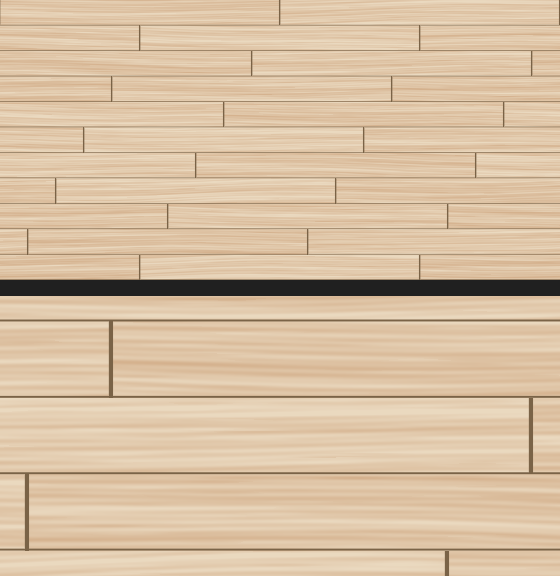
Top, the full canvas; bottom, a detail of the centre.
Reproduce this texture procedurally as a WebGL 2 fragment shader.

```glsl
#version 300 es
precision highp float;

uniform vec2 u_resolution;
out vec4 fragColor;

#define ROWS 11.0
#define COLUMNS 2.0
#define SEAM_WIDTH 0.0023
#define JOINT_WIDTH 0.0050
#define GRAIN_STRENGTH 0.29
#define PLANK_VARIATION 0.70
#define FIBRE_STRENGTH 0.50
#define FIBRE_SIZE vec2(0.13, 0.0065)
#define PALE_WOOD vec3(0.897, 0.812, 0.703)
#define TAN_WOOD vec3(0.863, 0.750, 0.625)
#define GAP_COLOR vec3(0.48, 0.39, 0.28)

float hash(vec2 p) {
    return fract(sin(dot(p, vec2(127.1, 311.7))) * 4375.85);
}

// Layered sines, long in x and fine in y, bent by slow waves
float grain(vec2 p, float seed) {
    p.y += (seed - 0.5) * 0.04 * p.x + 0.004 * sin(5.0 * p.x + 40.0 * seed);
    float sum = 0.0;
    float frequency = 90.0;
    for (int i = 0; i < 5; i++) {
        float layer = float(i);
        float phase = 6.283 * hash(vec2(seed * 19.0, layer));
        float bend = sin(p.x * (2.5 + 1.7 * layer) + phase * 2.0 + 30.0 * p.y);
        sum += sin(p.y * frequency + phase + 1.3 * bend);
        frequency *= 1.7;
    }
    return sum;
}

// Stretched cellular noise: sparse light and dark fibres
float fibres(vec2 p, float seed) {
    vec2 q = p / FIBRE_SIZE;
    vec2 cell = floor(q);
    float nearest = 4.0;
    float tone = 0.0;
    for (int y = -1; y <= 1; y++) {
        for (int x = -1; x <= 1; x++) {
            vec2 id = cell + vec2(x, y);
            vec2 key = id + seed * 57.0;
            vec2 point = id + vec2(hash(key), hash(key + 23.7));
            float d = length(q - point);
            if (d < nearest) {
                nearest = d;
                tone = hash(key + 71.3) * 2.0 - 1.0;
            }
        }
    }
    return tone * smoothstep(0.5, 0.05, nearest);
}

// Distance to the nearest whole number
float toInteger(float x) {
    return abs(fract(x + 0.5) - 0.5);
}

// Share of a pixel covered by a line of the given width
float lineCover(float dist, float width, float pixel) {
    float cover = (0.5 * (width + pixel) - dist) / pixel;
    return clamp(cover, 0.0, min(width / pixel, 1.0));
}

void main() {
    vec2 uv = gl_FragCoord.xy / u_resolution;
    float aspect = u_resolution.x / u_resolution.y;
    float pixel = 1.0 / u_resolution.y;
    vec2 plankSize = vec2(aspect / COLUMNS, 1.0 / ROWS);

    // Rows from the top; alternate rows shift by half, each pair by a tenth
    float rowPosition = (1.0 - uv.y) * ROWS;
    float row = floor(rowPosition);
    float stagger = 0.5 * mod(row, 2.0) - 0.1 * floor(row / 2.0);
    float along = uv.x * COLUMNS - stagger;
    float column = mod(floor(along), COLUMNS);

    // Wood of a single plank
    vec2 local = vec2(fract(along), fract(rowPosition)) * plankSize;
    float seed = hash(vec2(column + 3.0, row + 7.0));
    float tone = 0.5 + PLANK_VARIATION * (hash(vec2(seed * 31.0, row)) - 0.5);
    tone += GRAIN_STRENGTH * grain(local, seed);
    tone += FIBRE_STRENGTH * fibres(local, seed);
    vec3 color = mix(TAN_WOOD, PALE_WOOD, clamp(tone, -0.9, 1.6));

    // Thin seams between rows, thicker joints between plank ends
    float seamDistance = toInteger(rowPosition + 0.5 * SEAM_WIDTH * ROWS) * plankSize.y;
    float jointDistance = toInteger(along + 0.25 * JOINT_WIDTH / plankSize.x) * plankSize.x;
    float seam = lineCover(seamDistance, SEAM_WIDTH, pixel);
    float joint = lineCover(jointDistance, JOINT_WIDTH, pixel);
    color = mix(color, GAP_COLOR, max(seam, joint));

    fragColor = vec4(color, 1.0);
}
```
